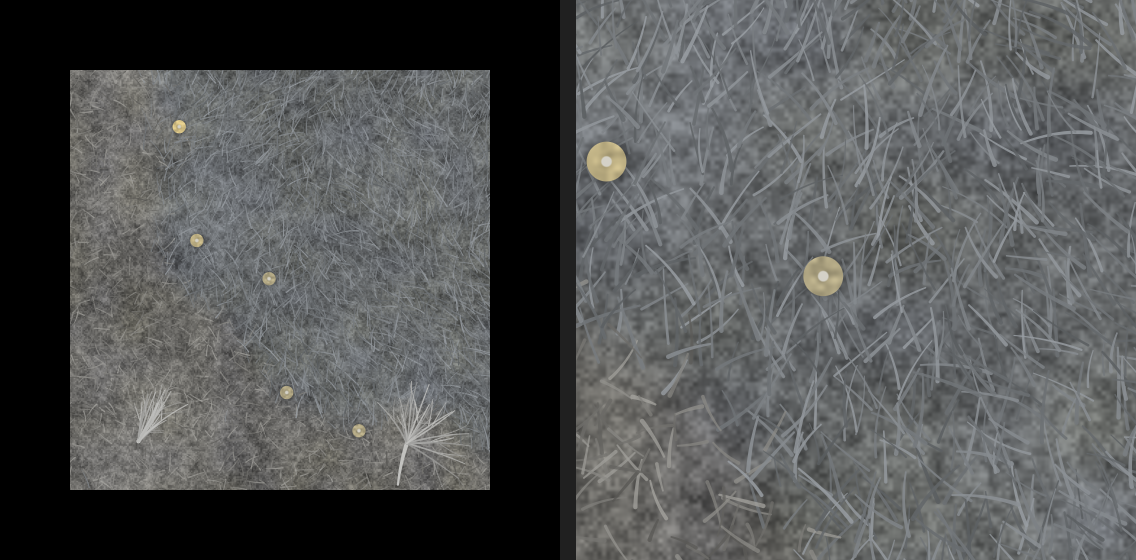
Left, the full canvas; right, a detail of the centre.
This texture is drawn by a WebGL 1 fragment shader. Its source:

```glsl
precision highp float;
// Aerial view of a square plot of dry grass and grey soil, with pale shrubs and straw discs, framed in black.
uniform vec2 u_resolution;

#define PANEL_SIZE 0.75
#define GRID 16.0
#define BLADE_LAYERS 15
#define BLADE_WIDTH 0.0013
#define DISC_RADIUS 0.0158
#define BRANCHES 18
#define SOIL vec3(0.425, 0.42, 0.405)
#define GRASS_DARK vec3(0.35, 0.365, 0.375)
#define GRASS_LIGHT vec3(0.60, 0.62, 0.64)
#define TWIG_LIGHT vec3(0.66, 0.655, 0.635)
#define BARK vec3(0.76, 0.76, 0.75)
#define STRAW vec3(0.74, 0.67, 0.46)

float pixel; // size of one pixel in panel units

vec4 hash4(vec2 p) {
  vec4 h = fract(p.xyxy * vec4(0.1031, 0.1030, 0.0973, 0.1099));
  h += dot(h, h.wzxy + 33.33);
  return fract((h.xxyz + h.yzzw) * h.zywx);
}

// Value noise that wraps after a whole number of cells.
float noise(vec2 uv, float cells) {
  vec2 p = uv * cells;
  vec2 i = floor(p), f = fract(p);
  f = f * f * (3.0 - 2.0 * f);
  vec2 a = mod(i, cells), b = mod(i + 1.0, cells);
  float low = mix(hash4(a + cells).x, hash4(vec2(b.x, a.y) + cells).x, f.x);
  float high = mix(hash4(vec2(a.x, b.y) + cells).x, hash4(b + cells).x, f.x);
  return mix(low, high, f.y);
}

// Coverage of a bent, tapering stroke that starts at the origin.
float stroke(vec2 p, float angle, float len, float bend, float width) {
  vec2 dir = vec2(cos(angle), sin(angle));
  float along = dot(p, dir);
  float t = clamp(along / len, 0.0, 1.0);
  float across = dot(p, vec2(-dir.y, dir.x)) - bend * len * t * t;
  float dist = length(vec2(along - t * len, across));
  float w = width * (1.0 - 0.5 * t);
  float drawn = max(w, 0.5 * pixel);
  return clamp((drawn - dist) / pixel + 0.5, 0.0, 1.0) * w / drawn;
}

// Grass fills the upper right; the border wanders with the noise n.
float grassMask(vec2 uv, float n) {
  float slope = uv.y - 0.62 + 0.72 * uv.x;
  float inside = min(min(uv.x - 0.17, slope), uv.y - 0.15);
  return smoothstep(-0.06, 0.08, inside + 0.22 * (n - 0.5));
}

vec3 soil(vec2 uv, float grass) {
  float grain = 0.22 * noise(uv, 9.0) + 0.22 * noise(uv, 37.0)
              + 0.28 * noise(uv, 110.0) + 0.28 * noise(uv, 290.0);
  vec3 tint = mix(SOIL, GRASS_DARK * 1.1, 0.75 * grass);
  tint += vec3(0.02, 0.015, -0.02) * (noise(uv, 13.0) - 0.5);
  return tint * (0.38 + 1.24 * grain);
}

// Layers of blades in the grass and of sparse loose twigs on the soil.
vec3 addBlades(vec3 color, vec2 uv) {
  for (int layer = 0; layer < BLADE_LAYERS; layer++) {
    float id = float(layer);
    vec2 shift = hash4(vec2(id + 3.0, 71.0)).xy;
    vec2 home = floor(uv * GRID + shift);
    for (int k = 0; k < 9; k++) {
      vec2 cell = home + vec2(mod(float(k), 3.0), floor(float(k) / 3.0)) - 1.0;
      vec2 key = mod(cell, GRID) + vec2(id * 19.0, id * 7.0);
      vec4 h = hash4(key + 5.0), r = hash4(key + 311.5);
      vec2 root = (cell + h.xy - shift) / GRID;
      float n = noise(root, 6.0);
      float grass = step(r.w, grassMask(root, n));
      float angle = mix(6.2832 * h.z, 1.5 + 1.7 * (n - 0.5) + 1.7 * (h.z - 0.5), grass);
      float len = mix(0.25 + 0.4 * r.x, 0.45 + 0.5 * r.x, grass) / GRID;
      float cover = stroke(uv - root, angle, len, 0.5 * (r.y - 0.5), BLADE_WIDTH * (0.6 + 0.8 * h.w));
      vec3 twig = mix(SOIL * 0.8, TWIG_LIGHT, r.z);
      vec3 blade = mix(GRASS_DARK, GRASS_LIGHT, r.z);
      float strength = mix(0.75 * step(0.4, h.w), 0.85, grass);
      color = mix(color, mix(twig, blade, grass), cover * strength);
    }
  }
  return color;
}

// One shrub fans upward, the other spreads sideways; each branch forks once.
vec3 addShrubs(vec3 color, vec2 uv) {
  for (int s = 0; s < 2; s++) {
    float side = float(s);
    vec2 p = uv - mix(vec2(0.163, 0.116), vec2(0.802, 0.111), side);
    if (dot(p, p) > 0.06) continue;
    color = mix(color, BARK, stroke(p, mix(1.0, 4.4, side), 0.1, 0.1, 0.005));
    for (int i = 0; i < BRANCHES; i++) {
      vec4 h = hash4(vec2(float(i) + 2.0, side * 43.0 + 9.0));
      float angle = mix(1.05, 0.65, side) + mix(0.95, 2.7, side) * (h.x - 0.5);
      float len = 0.06 + 0.09 * h.y;
      float bend = 0.4 * (h.z - 0.5);
      vec2 dir = vec2(cos(angle), sin(angle));
      vec2 fork = len * (0.5 * dir + 0.25 * bend * vec2(-dir.y, dir.x));
      float cover = stroke(p, angle, len, bend, 0.0024);
      cover = max(cover, stroke(p - fork, angle + 1.6 * (h.w - 0.5), len * 0.5, -bend, 0.0014));
      color = mix(color, BARK * (0.8 + 0.25 * h.w), 0.8 * cover);
    }
  }
  return color;
}

// Straw discs with pale hubs along a staggered diagonal.
vec3 addDiscs(vec3 color, vec2 uv) {
  for (int i = 0; i < 5; i++) {
    float t = float(i);
    vec2 center = vec2(0.26, 0.865) + t * vec2(0.107, -0.181) - mod(t, 2.0) * vec2(0.065, 0.09);
    float d = length(uv - center);
    float shade = 0.86 + 0.28 * noise(uv, 180.0) - 0.12 * smoothstep(0.6, 0.2, d / DISC_RADIUS);
    vec3 straw = mix(STRAW * 1.12, vec3(0.65, 0.62, 0.51), min(t * 0.5, 0.8)) * shade;
    straw = mix(straw, vec3(0.83, 0.82, 0.78), smoothstep(pixel, -pixel, d - 0.0042));
    color *= 1.0 - 0.2 * smoothstep(1.5, 0.9, d / DISC_RADIUS);
    color = mix(color, straw, clamp((DISC_RADIUS - d) / pixel + 0.5, 0.0, 1.0));
  }
  return color;
}

void main() {
  vec2 uv = (gl_FragCoord.xy / u_resolution - 0.5) / PANEL_SIZE + 0.5;
  pixel = 1.0 / (PANEL_SIZE * min(u_resolution.x, u_resolution.y));
  vec2 inset = 0.5 - abs(uv - 0.5);
  float panel = clamp(min(inset.x, inset.y) / pixel + 0.5, 0.0, 1.0);
  vec3 color = vec3(0.0);
  if (panel > 0.0) {
    color = soil(uv, grassMask(uv, noise(uv, 6.0)));
    color = addDiscs(addShrubs(addBlades(color, uv), uv), uv);
  }
  gl_FragColor = vec4(color * panel, 1.0);
}
```
